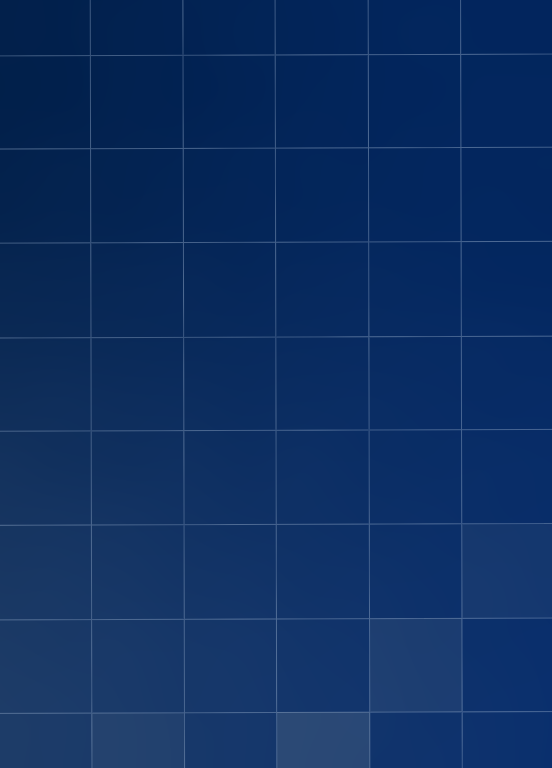
Write a Shadertoy shader that draws this pattern.

```glsl
// Fine pale grid, slightly skewed, over a deep blue four-corner gradient.
// Each line gets a small hashed offset and uneven strength; a diagonal rule
// on the cell indices picks the few lit squares near the bottom.

float hash(vec2 p) {
    return fract(sin(dot(p, vec2(127.1, 311.7))) * 43758.5453);
}

float noise(vec2 p) {
    vec2 i = floor(p), f = fract(p);
    f = f * f * (3.0 - 2.0 * f);
    return mix(mix(hash(i), hash(i + vec2(1, 0)), f.x),
               mix(hash(i + vec2(0, 1)), hash(i + vec2(1, 1)), f.x), f.y);
}

// Corner colours, with the lower tones rising along a smooth ramp
vec3 background(vec2 uv) {
    vec3 top = mix(vec3(0.005, 0.122, 0.285), vec3(0.008, 0.147, 0.365),
                   smoothstep(-0.2, 0.9, uv.x));
    vec3 bottom = mix(vec3(0.118, 0.238, 0.41), vec3(0.042, 0.188, 0.43), uv.x);
    return mix(top, bottom, 1.0 - smoothstep(0.0, 0.92, uv.y));
}

// Strength of the pale tint in a cell; rows count upward from the bottom
float cellTint(vec2 cell) {
    float diagonal = cell.x - cell.y;
    bool lit = (diagonal == 1.0 || diagonal == 3.0) && cell.y < diagonal;
    return lit ? 0.035 + 0.06 * diagonal / (cell.y + 1.0) : 0.0;
}

// Box-filtered coverage of a line of the given half width
vec2 lineCoverage(vec2 dist, float halfWidth, float pixel) {
    return clamp(halfWidth + 0.5 * pixel - abs(dist), 0.0, min(2.0 * halfWidth, pixel)) / pixel;
}

void mainImage(out vec4 fragColor, in vec2 fragCoord) {
    vec2 uv = fragCoord / iResolution.xy;
    vec2 p = fragCoord / iResolution.x;
    float pixel = 1.0 / iResolution.x;

    // Skewed grid coordinates and the nearest line on each axis
    vec2 pitch = vec2(0.168, 0.17);
    vec2 skewed = p + vec2(0.0022 * p.y + 0.002, -0.0033 * p.x + 0.07);
    vec2 nearest = round(skewed / pitch);
    vec2 jitter = vec2(hash(vec2(nearest.x, 3.0)), hash(vec2(7.0, nearest.y))) - 0.5;
    vec2 dist = skewed - nearest * pitch - jitter * vec2(0.002, 0.004);
    vec2 cell = nearest - 1.0 + step(0.0, dist);

    // Gradient with faint mottling, then the lit cells
    vec3 color = background(uv) + 0.006 * (noise(p * 9.0) - 0.5);
    color = mix(color, vec3(0.5, 0.56, 0.6), cellTint(cell));

    // Hairlines, unevenly worn along their length
    vec2 lines = lineCoverage(dist, 0.0009, pixel);
    float wear = 0.8 + 0.4 * noise(p * 14.0 + 20.0);
    color = mix(color, vec3(0.56, 0.65, 0.77), 0.46 * wear * max(lines.x, lines.y));

    fragColor = vec4(color, 1.0);
}
```
